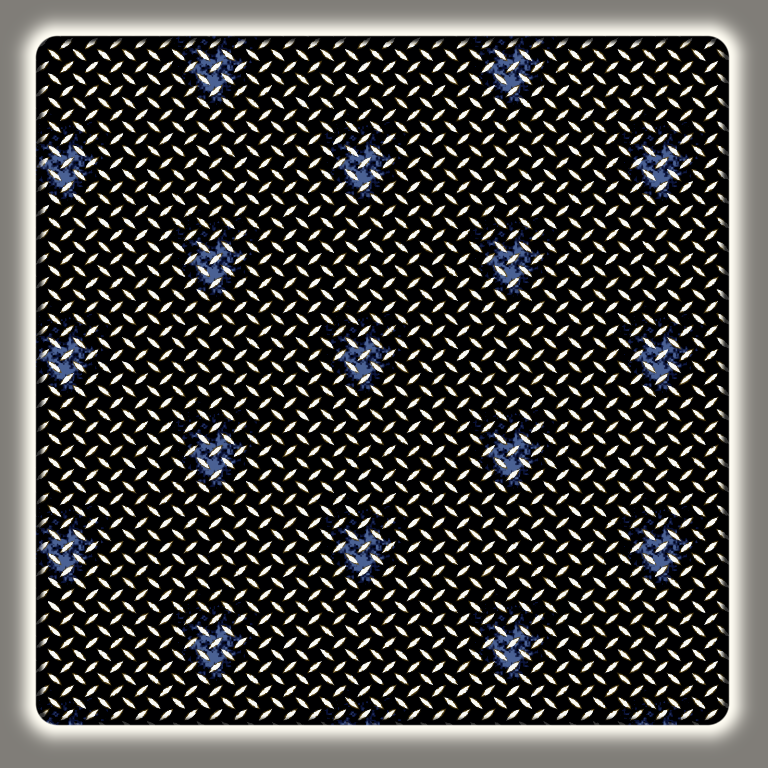
A Shadertoy shader for this texture:

```glsl
// Black tread plate with rounded corners on a grey ground, ringed by a warm glow.
// Slanted lens-shaped treads fill two interleaved lattices; staggered blue stains
// repeat on a wider lattice. The ground settles to one grey, so the edges join.

const vec2  TREADS       = vec2(31.0, 32.0);     // lattice repeats per canvas
const vec2  TREAD_PHASE  = vec2(0.704, 0.208);   // first tread, in lattice cells
const float TREAD_ANGLE  = 0.71;
const float TREAD_LENGTH = 0.0105;               // half length
const float TREAD_WIDTH  = 0.0028;               // half width
const float TREAD_ROUGH  = 0.0018;
const float FRINGE       = 0.0013;
const float GRAIN        = 384.0;                // grain cells per canvas

const vec2  PLATE_CENTER = vec2(0.498, 0.5045);
const vec2  PLATE_HALF   = vec2(0.4512, 0.4486);
const float PLATE_CORNER = 0.028;
const float GLOW_REACH   = 0.0195;

const vec2  STAIN_PITCH  = vec2(12.0, 8.0) / TREADS;
const vec2  STAIN_CENTER = vec2(0.4727, 0.294);
const float STAIN_AMOUNT = 0.8;

const vec3 GROUND      = vec3(0.500, 0.490, 0.470);
const vec3 GLOW        = vec3(1.000, 0.990, 0.950);
const vec3 PLATE       = vec3(0.000, 0.000, 0.003);
const vec3 TREAD       = vec3(0.980, 0.980, 0.960);
const vec3 TREAD_EDGE  = vec3(0.400, 0.310, 0.100);
const vec3 STAIN_DEEP  = vec3(0.030, 0.060, 0.200);
const vec3 STAIN_PALE  = vec3(0.290, 0.380, 0.580);

float hash(vec2 p) {
    vec3 q = fract(p.xyx * vec3(0.1031, 0.1030, 0.0973));
    q += dot(q, q.yzx + 33.33);
    return fract((q.x + q.y) * q.z);
}

// Value noise that wraps after a whole number of cells.
float noise(vec2 p, float period) {
    vec2 i = floor(p), f = fract(p);
    f = f * f * (3.0 - 2.0 * f);
    vec2 a = mod(i, period), b = mod(i + 1.0, period);
    return mix(mix(hash(a), hash(vec2(b.x, a.y)), f.x),
               mix(hash(vec2(a.x, b.y)), hash(b), f.x), f.y);
}

float roundedBox(vec2 p, vec2 halfSize, float radius) {
    vec2 q = abs(p) - halfSize + radius;
    return length(max(q, 0.0)) + min(max(q.x, q.y), 0.0) - radius;
}

// Distance to the nearest tread; the second lattice is shifted and mirrored.
float treadDistance(vec2 uv) {
    float nearest = 1.0;
    vec2 dir = vec2(cos(TREAD_ANGLE), sin(TREAD_ANGLE));
    for (int k = 0; k < 2; k++) {
        vec2 cell = uv * TREADS - TREAD_PHASE - 0.5 * float(k);
        vec2 p = (fract(cell + 0.5) - 0.5) / TREADS;
        if (k == 1) p.x = -p.x;
        float along = dot(p, dir) / TREAD_LENGTH;
        float across = abs(dot(p, vec2(-dir.y, dir.x)));
        nearest = min(nearest, across - TREAD_WIDTH * (1.0 - along * along));
    }
    return nearest;
}

// Speckled teardrop, wide at the top and narrow below, on a staggered lattice.
float stainLevel(vec2 uv) {
    float level = -1.0;
    for (int k = 0; k < 2; k++) {
        vec2 cell = (uv - STAIN_CENTER) / STAIN_PITCH + 0.5 * float(k);
        vec2 p = (fract(cell + 0.5) - 0.5) * STAIN_PITCH;
        float width = mix(0.024, 0.058, smoothstep(-0.06, 0.045, p.y));
        float density = exp(-p.x * p.x / (width * width));
        density *= smoothstep(-0.070, -0.030, p.y);
        density *= 1.0 - 0.9 * smoothstep(-0.020, 0.075, p.y);
        float speckle = 0.6 * noise(p * 150.0 + 64.0, 512.0)
                      + 0.4 * noise(p * GRAIN + 128.0, 512.0);
        level = max(level, STAIN_AMOUNT * density + speckle - 1.0);
    }
    return level;
}

void mainImage(out vec4 fragColor, in vec2 fragCoord) {
    vec2 uv = fragCoord / iResolution.xy;
    float pixel = 1.0 / min(iResolution.x, iResolution.y);
    float plate = roundedBox(uv - PLATE_CENTER, PLATE_HALF, PLATE_CORNER);

    // Ground and glow
    float reach = max(plate, 0.0) / GLOW_REACH;
    vec3 ground = mix(GROUND, GLOW, exp(-reach * reach));

    // Stains
    float stain = stainLevel(uv);
    vec3 metal = mix(PLATE, STAIN_DEEP, smoothstep(-0.03, 0.06, stain));
    metal = mix(metal, STAIN_PALE, smoothstep(0.06, 0.34, stain));

    // Treads with ragged, warm edges that dim beside the rim
    float grain = noise(uv * GRAIN, GRAIN);
    float d = treadDistance(uv) + TREAD_ROUGH * (grain - 0.5);
    float rim = smoothstep(0.004, 0.013, -plate);
    float fringe = 1.0 - smoothstep(0.0, FRINGE + pixel, d);
    metal = mix(metal, TREAD_EDGE, fringe * rim * smoothstep(0.2, 0.7, grain));
    float tread = 1.0 - smoothstep(-0.6 * pixel, 0.6 * pixel, d);
    metal = mix(metal, TREAD, tread * mix(0.2, 1.0, rim));

    float inside = 1.0 - smoothstep(-pixel, pixel, plate);
    fragColor = vec4(mix(ground, metal, inside), 1.0);
}
```
